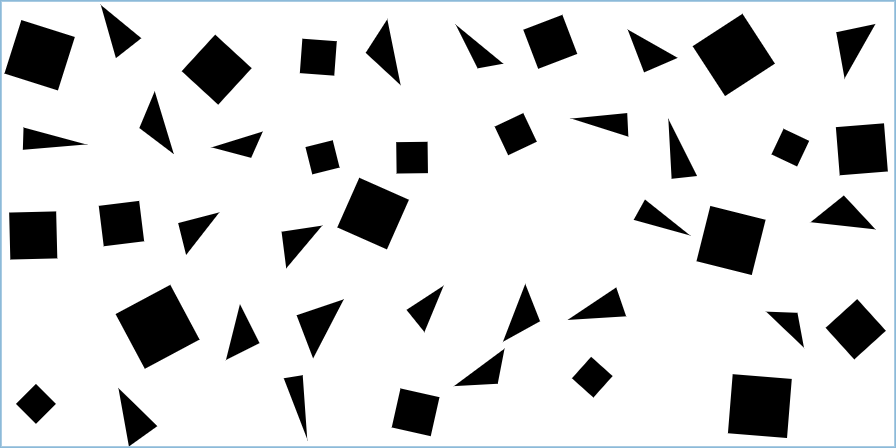
A WebGL 2 fragment shader for this pattern:

```glsl
#version 300 es
precision highp float;

uniform vec2 u_resolution;
out vec4 fragColor;

const vec3 PAPER = vec3(1.0);
const vec3 INK = vec3(0.0);
const vec3 FRAME_BLUE = vec3(0.55, 0.73, 0.85);
const int COLUMNS = 10;
const int ROWS = 5;
const float CELL = 0.2;
const float FRAME_WIDTH = 1.0 / 256.0;

float hash(vec2 cell, float seed) {
    return fract(sin(dot(cell, vec2(127.1, 311.7)) + seed * 74.7) * 43758.5453);
}

vec2 rotate(vec2 p, float angle) {
    float c = cos(angle), s = sin(angle);
    return vec2(c * p.x - s * p.y, s * p.x + c * p.y);
}

float squareDistance(vec2 p, float halfSide) {
    vec2 q = abs(p) - halfSide;
    return max(q.x, q.y);
}

// Signed distance to the line a-b, positive on its right side
float edgeDistance(vec2 p, vec2 a, vec2 b) {
    vec2 e = normalize(b - a);
    return dot(p - a, vec2(e.y, -e.x));
}

float triangleDistance(vec2 p, vec2 a, vec2 b, vec2 c) {
    return max(edgeDistance(p, a, b), max(edgeDistance(p, b, c), edgeDistance(p, c, a)));
}

// Fraction of a pixel covered by a shape
float coverage(float dist, float pixel) {
    return clamp(0.5 - dist / pixel, 0.0, 1.0);
}

// Staggered, gently warped grid point with a random offset
vec2 scatter(vec2 cell, float jitter) {
    float stagger = 0.4 * (mod(cell.y, 2.0) - 0.5);
    vec2 p = (cell + 0.5 + vec2(stagger, 0.0)) * CELL;
    p += 0.02 * sin(p.yx * vec2(6.0, 5.0) + vec2(1.0, 2.5));
    float angle = 6.2832 * hash(cell, 1.0);
    float reach = jitter * sqrt(hash(cell, 2.0));
    return p + reach * vec2(cos(angle), sin(angle));
}

// Distance to the square or triangle that belongs to one cell
float shapeDistance(vec2 p, vec2 cell, vec2 canvas) {
    float angle = 6.2832 * hash(cell, 3.0);
    float size = hash(cell, 4.0);
    float squareChance = mod(cell.x + cell.y, 2.0) < 0.5 ? 0.8 : 0.15;

    if (hash(cell, 5.0) < squareChance) {
        float halfSide = mix(0.031, 0.072, size);
        float radius = 1.414 * halfSide;
        vec2 center = clamp(scatter(cell, 0.12 - radius), vec2(radius), canvas - radius);
        return squareDistance(rotate(p - center, angle), halfSide);
    }

    float len = mix(0.11, 0.155, size);
    float height = mix(0.03, 0.08, hash(cell, 6.0));
    vec2 apex = vec2(len * mix(-0.5, 0.1, hash(cell, 7.0)), height);
    vec2 q = rotate(p - scatter(cell, 0.05), angle) + apex / 3.0;
    return triangleDistance(q, vec2(-0.5 * len, 0.0), vec2(0.5 * len, 0.0), apex);
}

void main() {
    float pixel = 1.0 / u_resolution.y;
    vec2 canvas = u_resolution * pixel;
    vec2 p = gl_FragCoord.xy * pixel;

    // Scattered shapes, with some cells left empty
    float ink = 0.0;
    for (int y = 0; y < ROWS; y++) {
        for (int x = 0; x < COLUMNS; x++) {
            vec2 cell = vec2(x, y);
            if (hash(cell, 8.0) < 0.14) continue;
            ink = max(ink, coverage(shapeDistance(p, cell, canvas), pixel));
        }
    }
    vec3 color = mix(PAPER, INK, ink);

    // Thin frame around the canvas
    vec2 border = min(p, canvas - p);
    float frame = coverage(min(border.x, border.y) - FRAME_WIDTH, pixel);
    fragColor = vec4(mix(color, FRAME_BLUE, frame), 1.0);
}
```
